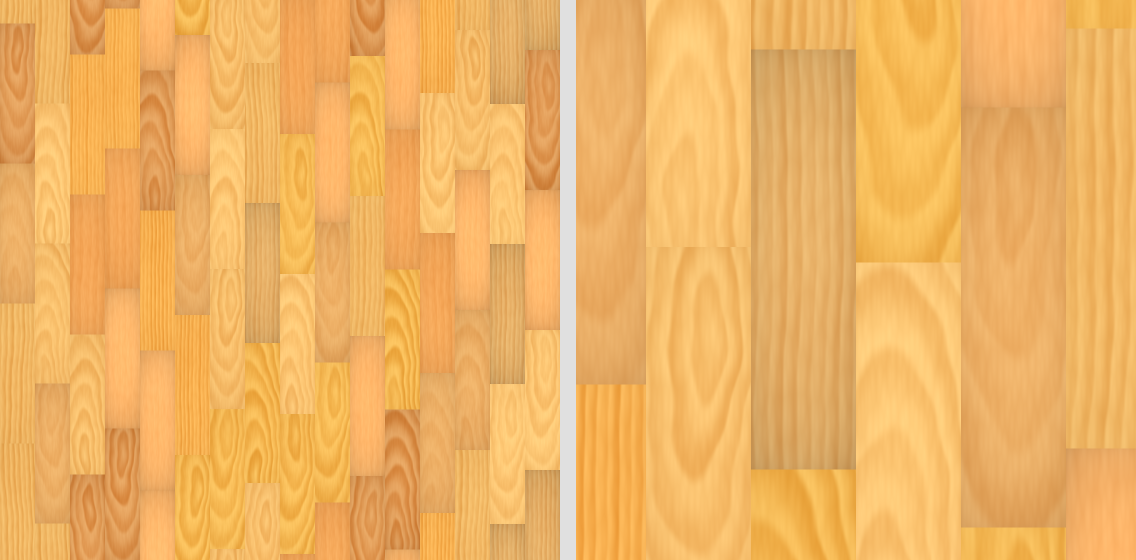
Left, the full canvas; right, a detail of the centre.
Reproduce this texture procedurally as a WebGL 2 fragment shader.

```glsl
#version 300 es
precision highp float;
// Parquet floor: 16 columns of upright planks, four to a column, butted without gaps
// and staggered per column. Each plank draws one of ten wood kinds by hash; its grain
// is warped growth rings plus stretched cellular fibres.

uniform vec2 u_resolution;
out vec4 fragColor;

const float COLUMNS = 16.0;
const float ROWS = 4.0;
const float PLANK_ASPECT = 4.0;
const int KINDS = 10;
const int SAMPLES = 2;

// Wood tones, ordered from common to rare.
const vec3 TONES[KINDS] = vec3[KINDS](
  vec3(1.00, 0.80, 0.48), // pale pine
  vec3(0.98, 0.77, 0.45), // light oak
  vec3(0.98, 0.76, 0.37), // honey
  vec3(0.99, 0.73, 0.36), // orange larch
  vec3(0.92, 0.69, 0.41), // tan beech
  vec3(0.96, 0.75, 0.43), // ash
  vec3(0.98, 0.71, 0.42), // peach
  vec3(0.95, 0.66, 0.36), // cherry
  vec3(0.89, 0.70, 0.43), // grey elm
  vec3(0.89, 0.64, 0.38)  // brown
);

// Per kind: ring count, arching of the rings, line contrast, glow at the middle.
const vec4 GRAINS[KINDS] = vec4[KINDS](
  vec4(6.0, 0.90, 0.10, 0.03),
  vec4(7.0, 0.85, 0.11, 0.04),
  vec4(7.0, 0.75, 0.15, 0.03),
  vec4(9.0, 0.00, 0.12, 0.03),
  vec4(5.0, 0.95, 0.06, 0.11),
  vec4(8.0, 0.15, 0.12, 0.03),
  vec4(6.0, 0.00, 0.03, 0.20),
  vec4(5.0, 0.10, 0.05, 0.10),
  vec4(8.0, 0.05, 0.10, 0.18),
  vec4(6.0, 0.90, 0.15, 0.10)
);

float hash(vec2 p) {
  return fract(sin(dot(p, vec2(127.1, 311.7))) * 43758.5);
}

// Distance to the nearest jittered cell point.
float cellular(vec2 p) {
  vec2 cell = floor(p);
  float nearest = 2.0;
  for (int j = -1; j <= 1; j++) {
    for (int i = -1; i <= 1; i++) {
      vec2 c = cell + vec2(i, j);
      vec2 point = c + vec2(hash(c), hash(c + 17.3));
      nearest = min(nearest, distance(p, point));
    }
  }
  return nearest;
}

float layeredSines(vec2 p, float phase) {
  return sin(p.y * 1.7 + phase)
       + 0.5 * sin(p.y * 3.9 + p.x * 3.0 + phase * 2.3)
       + 0.25 * sin(p.y * 8.3 - p.x * 5.0 + phase * 4.1);
}

// Growth lines: slow darkening across each ring, then a quick release.
float growthLines(vec2 p, float count, float arch, float seed) {
  float wobble = layeredSines(p, seed * 40.0) * mix(0.012, 0.06, arch);
  float across = p.x - mix(0.3, 0.7, seed) + wobble;
  float along = (p.y - PLANK_ASPECT * 0.3 * seed) * 0.24;
  float ring = count * mix(across, length(vec2(across, along)), arch);
  float f = fract(ring);
  float strength = mix(0.4, 1.0, hash(vec2(floor(ring), seed * 91.0)));
  return strength * smoothstep(0.0, 0.75, f) * (1.0 - smoothstep(0.78, 1.0, f));
}

// Brightness swell: positive at the plank's middle, negative toward its rim.
float middleGlow(vec2 uv) {
  vec2 swell = 4.0 * uv * (1.0 - uv);
  return sqrt(swell.x) * 0.5 + sqrt(swell.y) * 0.7 - 0.95;
}

vec3 plankColor(vec2 uv, vec2 id) {
  int kind = int(float(KINDS) * pow(hash(id + 3.7), 1.15));
  kind = min(kind, KINDS - 1);
  vec4 grain = GRAINS[kind];
  float seed = hash(id + 51.9);
  if (seed > 0.5) uv.y = 1.0 - uv.y;
  vec2 p = uv * vec2(1.0, PLANK_ASPECT);

  float lines = growthLines(p, grain.x, grain.y, seed);
  float fibre = cellular(p * vec2(20.0, 3.0) + id * 37.0) - 0.5;
  float mottle = layeredSines(p * vec2(1.0, 0.7), seed * 70.0);
  vec3 color = TONES[kind] * (1.0 + grain.w * middleGlow(uv));
  color -= grain.z * lines * vec3(0.5, 0.95, 1.1);
  color -= fibre * vec3(0.025, 0.04, 0.045);
  return color + mottle * vec3(0.004, 0.008, 0.008);
}

vec3 parquet(vec2 p) {
  float column = floor(p.x * COLUMNS);
  float stagger = fract(column * 0.618 + 0.25 * hash(vec2(column, 8.0)));
  vec2 grid = vec2(p.x * COLUMNS, p.y * ROWS + stagger);
  vec2 id = vec2(column, mod(floor(grid.y), ROWS));
  return plankColor(fract(grid), id);
}

void main() {
  // Average a small grid of samples to smooth joints and grain.
  vec3 sum = vec3(0.0);
  for (int j = 0; j < SAMPLES; j++) {
    for (int i = 0; i < SAMPLES; i++) {
      vec2 offset = (vec2(i, j) + 0.5) / float(SAMPLES) - 0.5;
      sum += parquet((gl_FragCoord.xy + offset) / u_resolution);
    }
  }
  fragColor = vec4(clamp(sum / float(SAMPLES * SAMPLES), 0.0, 1.0), 1.0);
}
```
